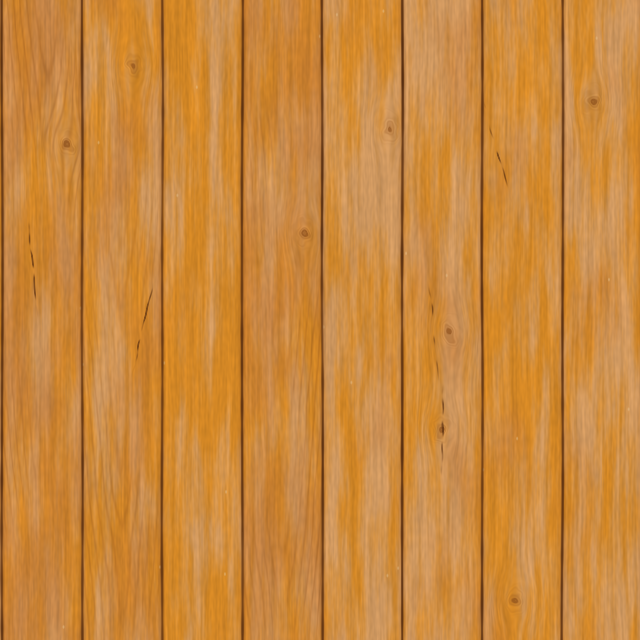
Write a WebGL 1 fragment shader that draws this texture.

```glsl
precision highp float;
uniform vec2 u_resolution;

#define PLANKS 8.0
#define SEAM_OFFSET 0.0035
#define SEAM_HALF_WIDTH 0.0019
#define WEAR 0.47
#define GRAIN_CONTRAST 0.095
#define VARNISH vec3(0.83, 0.53, 0.145)
#define WORN_WOOD vec3(0.81, 0.595, 0.375)
#define BROWN_WOOD vec3(0.74, 0.46, 0.205)
#define DARK_GRAIN vec3(0.54, 0.30, 0.10)
#define SEAM_COLOR vec3(0.33, 0.17, 0.06)
#define PALE_CHIP vec3(0.90, 0.76, 0.56)

vec2 hash2(vec2 p) {
  vec3 q = fract(p.xyx * vec3(0.1031, 0.1030, 0.0973));
  q += dot(q, q.yzx + 33.33);
  return fract((q.xx + q.yz) * q.zy);
}

float cornerGradient(vec2 cell, vec2 offset) {
  float angle = 6.2832 * hash2(cell).x;
  return dot(vec2(cos(angle), sin(angle)), offset);
}

// Gradient noise, roughly -1 to 1
float noise(vec2 p) {
  vec2 i = floor(p), f = fract(p);
  vec2 u = f * f * f * (f * (f * 6.0 - 15.0) + 10.0);
  vec2 e = vec2(1.0, 0.0);
  float low = mix(cornerGradient(i, f), cornerGradient(i + e, f - e), u.x);
  float high = mix(cornerGradient(i + e.yx, f - e.yx), cornerGradient(i + 1.0, f - 1.0), u.x);
  return 1.5 * mix(low, high, u.y);
}

float fbm(vec2 p) {
  float sum = 0.0, amplitude = 0.55;
  for (int i = 0; i < 4; i++) {
    sum += amplitude * noise(p);
    p = p * 2.03 + 17.3;
    amplitude *= 0.5;
  }
  return sum;
}

void main() {
  vec2 uv = gl_FragCoord.xy / u_resolution;
  float pixel = 1.0 / u_resolution.x;

  // Plank layout: p is measured in plank widths, x centred on the plank
  float across = (uv.x - SEAM_OFFSET) * PLANKS;
  across += 0.012 * noise(vec2(uv.y * 3.0, floor(across + 0.5) * 7.3 + 0.5));
  float plank = mod(floor(across), PLANKS);
  vec2 p = vec2(fract(across) - 0.5, uv.y * PLANKS);
  vec2 seed = vec2(plank * 37.0 + 11.0, plank * 19.0 + 5.0);
  vec2 character = hash2(seed);
  float plankPixel = pixel * PLANKS;

  // Knots bend the grain; cracks are thin slanted lines
  vec2 grainPos = p;
  float knots = 0.0, cracks = 0.0;
  for (int i = 0; i < 3; i++) {
    vec2 slot = seed + float(i) * 5.7;
    vec2 place = hash2(slot), kind = hash2(slot + 91.0);
    vec2 center = vec2((place.x - 0.5) * 0.7, (float(i) + place.y) * PLANKS / 3.0);
    vec2 d = (p - center) * vec2(1.0, 0.65);
    float present = step(0.58, kind.x);
    float r = length(d) + 0.045 * noise(p * 9.0 + seed);
    grainPos.x -= present * d.x * 0.8 * exp(-22.0 * dot(d, d));
    float rings = 0.5 + 0.5 * sin(r * 150.0);
    knots += present * (0.6 * exp(-r * r * 900.0) + 0.28 * rings * exp(-r * r * 110.0));

    vec2 c = p - vec2(-center.x, center.y);
    float reach = 0.25 + 0.5 * kind.y;
    float offset = c.x + c.y * (place.x - 0.5) * 0.6 + 0.02 * noise(vec2(p.y * 4.0, slot.x));
    float taper = 1.0 - smoothstep(0.2, 1.0, abs(c.y) / reach);
    float broken = smoothstep(-0.5, 0.5, noise(vec2(p.y * 7.0, slot.y)));
    float line = 1.0 - smoothstep(0.0, 0.006 + plankPixel, abs(offset));
    cracks += step(0.8, kind.y) * line * taper * broken;
  }

  // Straight grain at several scales, plus nested arches
  vec2 g = grainPos + 0.02 * vec2(noise(p * vec2(1.5, 0.6) + seed), 0.0);
  float hair = noise(g * vec2(37.0, 2.2) + seed + 120.0);
  float fine = noise(g * vec2(23.0, 0.8) + seed);
  float medium = noise(g * vec2(11.0, 0.35) + seed + 40.0);
  float pores = noise(g * vec2(33.0, 9.0) + seed + 80.0);
  float archCenter = (character.y - 0.5) * 0.25;
  float archX = g.x - archCenter;
  float arch = 0.6 * p.y - 7.0 * archX * archX / (0.12 + abs(archX))
             + 0.35 * fbm(p * vec2(1.5, 0.45) + seed);
  float archLine = pow(0.5 + 0.5 * sin(6.2832 * arch * 1.7), 5.0);
  float archArea = smoothstep(0.3, 0.9, character.x)
                 * smoothstep(-0.2, 0.5, noise(p * vec2(0.8, 0.35) + seed + 9.0));

  // Varnish worn away in long ragged streaks
  float patches = fbm(p * vec2(3.0, 0.45) + seed + 23.0);
  float ragged = fbm(g * vec2(9.0, 1.2) + seed + 150.0);
  float wear = WEAR + 0.3 * (character.y - 0.5) + 1.0 * patches + 0.45 * ragged
             + 0.12 * medium + 0.12 * fine;
  float browning = 0.6 * character.x - 0.05 + 0.8 * fbm(p * vec2(1.6, 0.6) + seed + 61.0);
  vec3 color = mix(VARNISH, WORN_WOOD, smoothstep(0.05, 0.98, wear));
  color = mix(color, BROWN_WOOD, 0.6 * smoothstep(0.1, 0.9, browning));
  color *= 1.0 + GRAIN_CONTRAST * (0.45 * fine + 0.45 * medium + 0.5 * hair + 0.4 * pores);
  color = mix(color, DARK_GRAIN, 0.24 * archLine * archArea);
  color = mix(color, DARK_GRAIN, clamp(knots, 0.0, 0.7));
  color = mix(color, SEAM_COLOR, clamp(cracks, 0.0, 0.65));

  // Sparse pale chips
  vec2 chipGrid = p * vec2(5.0, 3.0);
  vec2 chipSeed = hash2(floor(chipGrid) + seed);
  vec2 chipOffset = (fract(chipGrid) - 0.25 - 0.5 * fract(chipSeed.yx * 57.0)) / vec2(5.0, 3.0);
  float chip = 1.0 - smoothstep(0.002, 0.008 + plankPixel, length(chipOffset * vec2(1.0, 0.6)));
  color = mix(color, PALE_CHIP, 0.5 * chip * step(0.985, chipSeed.x));

  // Soft dark seams of uneven depth, shaded edges and a lit lip on each left edge
  float edge = (0.5 - abs(p.x)) / PLANKS;
  float seamId = floor(across + 0.5) * 3.7;
  float seamNoise = noise(vec2(uv.y * 26.0, seamId));
  float seamDepth = 0.76 + 0.2 * noise(vec2(uv.y * 5.0, seamId + 50.0)) + 0.14 * seamNoise;
  float seamWidth = SEAM_HALF_WIDTH * (1.0 + 0.3 * seamNoise);
  float lip = step(p.x, 0.0) * exp(-pow((edge - 0.0065) / 0.002, 2.0));
  color = mix(color, DARK_GRAIN, 0.55 * exp(-edge / 0.003));
  color *= 1.0 + 0.06 * lip;
  float seam = 1.0 - smoothstep(0.2 * seamWidth, 1.3 * seamWidth + 0.5 * pixel, edge);
  color = mix(color, SEAM_COLOR, seam * clamp(seamDepth, 0.0, 1.0));

  gl_FragColor = vec4(clamp(color, 0.0, 1.0), 1.0);
}
```
